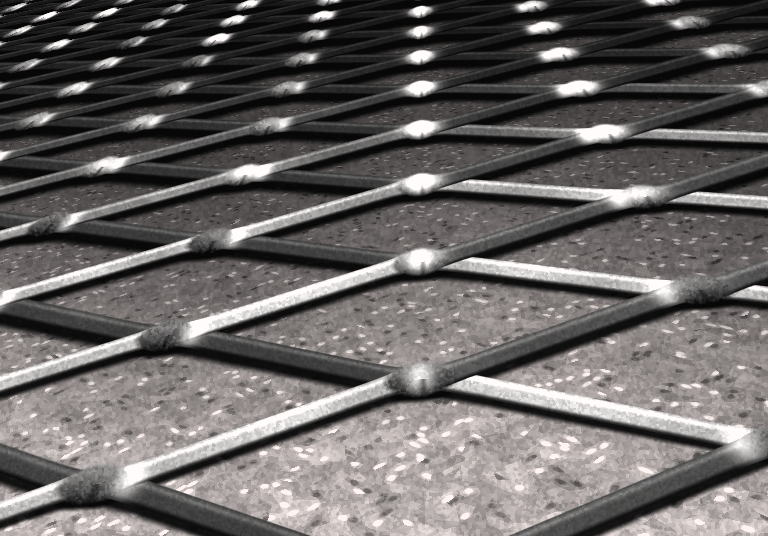
A Shadertoy shader for this pattern:

```glsl
// Expanded steel mesh lying over speckled stone, seen at a low angle.
// A projective map turns the canvas into lattice coordinates, where two families
// of slanted strands merge at bonds; cellular noise gives stone chips and grain.

float hash(vec2 p) {
    p = fract(p * vec2(0.1031, 0.1137));
    p += dot(p, p.yx + 33.33);
    return fract((p.x + p.y) * p.x * 7.13);
}

// Cellular noise: distance to the nearest seed, and that seed's random value
vec2 cells(vec2 p) {
    vec2 base = floor(p), best = vec2(9.0, 0.0);
    for (int j = -1; j <= 1; j++)
    for (int i = -1; i <= 1; i++) {
        vec2 id = base + vec2(i, j);
        vec2 seed = id + vec2(hash(id + 71.3), hash(id + 19.7));
        float d = length(p - seed);
        if (d < best.x) best = vec2(d, hash(id + 143.1));
    }
    return best;
}

// Canvas position to lattice: xy are across and depth, z is relative distance
vec3 toLattice(vec2 q) {
    float x = q.x - 0.784;
    float w = 1.0616 / (1.354 - q.y + 0.17 * x);
    float u = 1.787 * x * w;
    return vec3(u, (w - 1.0 + 0.05 * u) / 0.26, w);
}

// One strand family: x is tone, y is coverage, z is the shadow beneath
vec3 strand(float a, float halfWidth, float reach, float aa, float lit) {
    float d = fract(a + 0.75) - 0.75;
    float t = d / halfWidth;
    float tone = mix(0.17, 0.93, lit);
    tone += 0.4 * exp(-pow((t - 0.62) * 4.5, 2.0)) * (0.35 + 0.65 * lit);
    tone *= mix(0.2, 1.0, smoothstep(-0.95, -0.5, t));
    float cover = 1.0 - smoothstep(halfWidth - aa, halfWidth + aa, abs(d));
    float shadow = smoothstep(-halfWidth - reach, -halfWidth - 0.35 * reach, d) * step(d, 0.0);
    return vec3(tone, cover, shadow);
}

float stone(vec2 ground, vec2 q, float w) {
    vec2 coarse = cells(ground * 9.0);
    vec2 chips = cells(ground * 26.0 + 0.4 * sin(ground.yx * 31.0));
    vec2 grit = cells(q * 150.0);
    float tone = mix(0.73, 0.27, smoothstep(0.0, 0.85, q.y + 0.06 * sin(q.x * 5.0)));
    float fade = 1.0 / w;
    tone *= 1.0 + fade * (0.16 * (coarse.y - 0.5) + 0.2 * (chips.y - 0.5)) + 0.2 * (grit.y - 0.5);
    // Pale flakes and dark pits
    float flake = 1.0 - smoothstep(0.2, 0.45, chips.x);
    tone += 0.28 * fade * flake * step(0.87, chips.y);
    tone -= 0.16 * fade * flake * step(chips.y, 0.1);
    return tone;
}

void mainImage(out vec4 fragColor, in vec2 fragCoord) {
    vec2 q = fragCoord / iResolution.y;
    vec3 lattice = toLattice(q);
    float u = lattice.x, v = lattice.y, w = lattice.z;
    float aa = 0.6 * (fwidth(v) + 0.5 * fwidth(u));

    // Nearest bond and the position around it
    float column = floor(u + 0.5);
    float du = u - column;
    float row = floor(v - 0.5 * column + 0.5);
    float dv = v - 0.5 * column - row;
    float random = hash(vec2(column, row) + 50.0);

    // Strands run level through a bond and slant between bonds
    float level = column + sign(du) * max(abs(du) - 0.055, 0.0) * 0.5 / 0.445;
    float bond = exp(-pow(du / 0.1, 2.0));
    float halfWidth = 0.073 * w * (1.0 + 0.2 * bond);
    float reach = 0.085 * w * w;

    // Light comes from behind: rising strands shine left, falling ones right
    float side = smoothstep(-0.12, 0.12, u);
    float depthFade = 1.0 - smoothstep(0.5, 0.93, q.y - 0.12 * (q.x - 0.78));
    float wear = 0.88 + 0.12 * sin(u * 7.0 + 2.0 * sin(v * 5.0));
    float risingLit = mix(0.95, 0.22, side) * depthFade * wear;
    float fallingLit = mix(0.12, 0.92, side) * depthFade * wear;
    vec3 falling = strand(v + 0.5 * level, halfWidth, reach, aa, fallingLit);
    vec3 rising = strand(v - 0.5 * level, halfWidth, reach, aa, risingLit);

    // Stone, shadows, then steel
    float tone = stone(lattice.xy, q, w);
    tone *= (1.0 - 0.9 * falling.z) * (1.0 - 0.9 * rising.z);
    float grain = cells(q * 190.0).y - 0.5;
    float far = mix(1.0, 0.55, smoothstep(0.75, 1.0, q.y));
    tone = mix(tone, falling.x * far * (1.0 + 0.2 * grain), falling.y);
    tone = mix(tone, rising.x * far * (1.0 + 0.2 * grain), rising.y);

    // Bond pads: grey when near, glaring where they mirror the light
    float pad = 1.0 - smoothstep(0.75, 1.05, length(vec2(du / 0.13, dv / (1.45 * halfWidth))));
    vec2 fromGlare = (q - vec2(0.94, 0.77)) / vec2(0.36, 0.27);
    float glare = exp(-dot(fromGlare, fromGlare));
    glare = max(glare, 0.65 * random * smoothstep(0.45, 0.75, q.y));
    float padTone = 0.25 + 0.1 * random + 0.15 * dv / halfWidth + 0.15 * grain;
    tone = mix(tone, padTone, 0.9 * pad);
    float steel = max(max(rising.y, falling.y), pad);
    vec2 spot = vec2(du / 0.1, (dv - 0.3 * halfWidth) / halfWidth);
    tone += 1.5 * glare * steel * exp(-dot(spot, spot));
    // Bright shoulder facing the middle, and a dark seam at the pad's centre
    float shoulder = du + 0.11 * mix(-1.0, 1.0, smoothstep(-0.6, 0.6, column));
    tone += 0.6 * steel * exp(-pow(shoulder / 0.045, 2.0)) * exp(-pow(dv / (1.3 * halfWidth), 2.0));
    tone *= 1.0 - 0.45 * pad * exp(-pow((du - 0.01) / 0.012, 2.0)) * step(dv, 0.0);

    tone = clamp(tone, 0.03, 1.0);
    fragColor = vec4(tone * mix(vec3(1.0, 0.955, 0.945), vec3(1.0, 0.99, 0.985), steel), 1.0);
}
```
